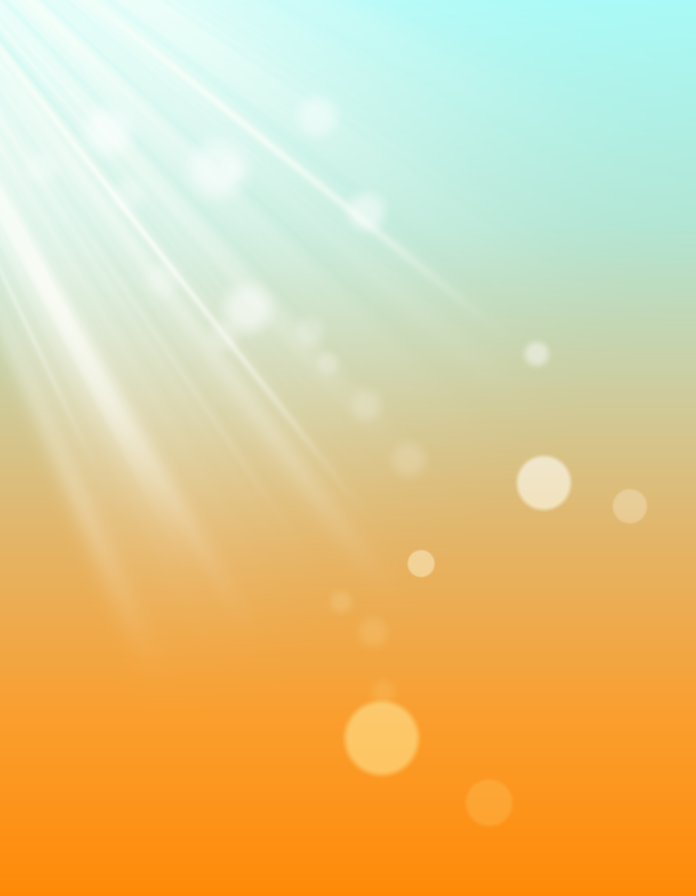
Give the GLSL for this background, as a WebGL 2 fragment shader.

```glsl
#version 300 es
precision highp float;

uniform vec2 u_resolution;
out vec4 outColor;

// Beams: angle in degrees, angular width, reach, strength
const vec4 BEAMS[10] = vec4[10](
    vec4(66.2, 0.9, 1.22, 0.22), vec4(64.4, 0.25, 1.00, 0.22),
    vec4(61.6, 0.8, 1.12, 0.34), vec4(60.6, 0.7, 1.22, 0.16),
    vec4(55.8, 0.3, 1.18, 0.10), vec4(53.3, 0.8, 1.28, 0.17),
    vec4(51.8, 0.25, 1.17, 0.30), vec4(48.2, 1.1, 1.16, 0.14),
    vec4(41.2, 0.8, 1.24, 0.09), vec4(39.0, 0.35, 1.15, 0.30));

// Main discs: centre, radius, opacity
const vec4 DISCS[11] = vec4[11](
    vec4(0.426, 0.824, 0.041, 0.48), vec4(0.607, 0.539, 0.030, 0.60),
    vec4(0.546, 0.896, 0.026, 0.17), vec4(0.703, 0.565, 0.019, 0.28),
    vec4(0.470, 0.629, 0.015, 0.45), vec4(0.276, 0.345, 0.025, 0.55),
    vec4(0.243, 0.189, 0.030, 0.55), vec4(0.121, 0.146, 0.025, 0.55),
    vec4(0.354, 0.130, 0.021, 0.45), vec4(0.409, 0.236, 0.020, 0.50),
    vec4(0.599, 0.395, 0.013, 0.45));

float hash(float n) {
    return fract(sin(n * 127.1) * 43758.5453);
}

float noise(float x) {
    float cell = floor(x);
    return mix(hash(cell), hash(cell + 1.0), smoothstep(0.0, 1.0, x - cell));
}

float ramp(float from, float to, float x) {
    return clamp((x - from) / (to - from), 0.0, 1.0);
}

vec3 skyGradient(float depth) {
    vec3 color = mix(vec3(0.66, 0.98, 0.97), vec3(0.70, 0.90, 0.83), ramp(0.0, 0.25, depth));
    color = mix(color, vec3(0.80, 0.81, 0.64), ramp(0.25, 0.42, depth));
    color = mix(color, vec3(0.89, 0.71, 0.41), ramp(0.42, 0.60, depth));
    color = mix(color, vec3(0.98, 0.62, 0.18), ramp(0.60, 0.80, depth));
    return mix(color, vec3(1.0, 0.54, 0.03), ramp(0.80, 1.0, depth));
}

// Wide fan of fine streaks with a few distinct beams
float rayLight(vec2 p) {
    vec2 fromSource = p - vec2(-0.30, -0.325);
    float reach = length(fromSource);
    float angle = degrees(atan(fromSource.y, fromSource.x));

    float fan = smoothstep(12.0, 36.0, angle) * (1.0 - smoothstep(62.0, 68.5, angle));
    float streaks = 0.72 + 0.32 * noise(angle * 0.45) + 0.16 * noise(angle * 1.3)
                  + 0.10 * noise(angle * 3.7);
    float light = 0.75 * fan * streaks * (1.0 - smoothstep(0.45, 1.25, reach));

    for (int i = 0; i < 10; i++) {
        vec4 beam = BEAMS[i];
        float offset = (angle - beam.x) / beam.y;
        float along = smoothstep(0.45, 0.80, reach)
                    * (1.0 - smoothstep(beam.z - 0.28, beam.z, reach));
        light += beam.w * exp(-offset * offset) * along;
    }

    // Narrow shaded gap close to the source
    float gap = (angle - 50.7) / 0.6;
    light -= 0.22 * exp(-gap * gap) * (1.0 - smoothstep(0.45, 0.85, reach));
    return clamp(light, 0.0, 0.88);
}

float disc(vec2 p, vec2 center, float radius, float blur) {
    return 1.0 - smoothstep(radius * (1.0 - blur), radius * (1.0 + blur), length(p - center));
}

void main() {
    vec2 p = gl_FragCoord.xy / u_resolution.y;
    p.y = 1.0 - p.y;

    vec3 color = skyGradient(p.y);
    color = mix(color, vec3(1.0, 1.0, 0.98), rayLight(p));

    // Discs are crisper and warmer towards the bottom
    vec3 discColor = mix(vec3(1.0), vec3(1.0, 0.96, 0.66), smoothstep(0.45, 0.85, p.y));
    for (int i = 0; i < 11; i++) {
        vec4 d = DISCS[i];
        float blur = mix(0.55, 0.12, smoothstep(0.35, 0.55, d.y));
        color = mix(color, discColor, d.w * disc(p, d.xy, d.z, blur));
    }

    // Faint small discs scattered along the diagonal
    for (int i = 0; i < 12; i++) {
        float n = float(i);
        float along = (n + hash(n + 3.0)) / 12.0;
        vec2 center = mix(vec2(0.12, 0.12), vec2(0.53, 0.74), along);
        center += vec2(0.22, -0.16) * (hash(n + 21.0) - 0.5);
        float radius = mix(0.010, 0.019, hash(n + 47.0));
        color = mix(color, discColor, mix(0.32, 0.12, along) * disc(p, center, radius, 0.6));
    }

    outColor = vec4(color, 1.0);
}
```
